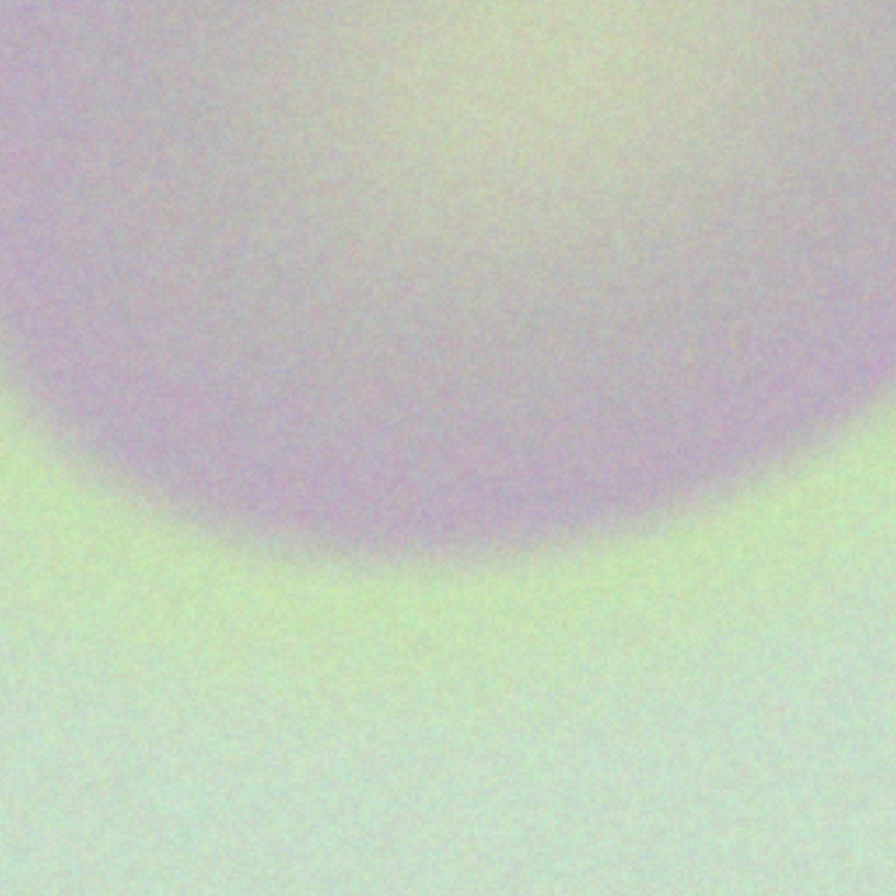
This background is drawn by a three.js fragment shader. Its source:

```glsl
varying vec2 vUv;

const vec3 CORE_YELLOW = vec3(0.79, 0.82, 0.71);
const vec3 MID_GRAY = vec3(0.73, 0.71, 0.72);
const vec3 RIM_PURPLE = vec3(0.735, 0.685, 0.745);
const vec3 HALO_GREEN = vec3(0.78, 0.885, 0.71);
const vec3 PALE_MINT = vec3(0.785, 0.87, 0.785);

vec3 hash3(vec2 p) {
  vec3 q = fract(p.xyx * vec3(0.1031, 0.103, 0.0973));
  q += dot(q, q.yxz + 33.33);
  return fract((q.xxy + q.yzz) * q.zyx);
}

// Smooth noise with an independent value for each colour channel
vec3 colorNoise(vec2 p) {
  vec2 cell = floor(p);
  vec2 f = fract(p);
  f = f * f * (3.0 - 2.0 * f);
  vec3 low = mix(hash3(cell), hash3(cell + vec2(1.0, 0.0)), f.x);
  vec3 high = mix(hash3(cell + vec2(0.0, 1.0)), hash3(cell + vec2(1.0, 1.0)), f.x);
  return mix(low, high, f.y) - 0.5;
}

vec3 filmGrain(vec2 uv, float frequency, float strength) {
  vec3 grain = vec3(0.0);
  for (int i = 0; i < 3; i++) {
    grain += strength * colorNoise(uv * frequency + float(i) * 17.3);
    frequency *= 0.5;
    strength *= 0.6;
  }
  return grain;
}

// Tilted ellipse radius: 1 on the rim; shape holds the xx, xy and yy weights
float ellipseRadius(vec2 p, vec2 center, vec3 shape) {
  vec2 d = p - center;
  return sqrt(dot(shape, vec3(d.x * d.x, 2.0 * d.x * d.y, d.y * d.y)));
}

vec3 orbColor(float radius) {
  vec3 color = mix(CORE_YELLOW, MID_GRAY, smoothstep(0.05, 0.66, radius));
  return mix(color, RIM_PURPLE, smoothstep(0.58, 0.88, radius));
}

vec3 fieldColor(float radius) {
  return mix(HALO_GREEN, PALE_MINT, smoothstep(1.02, 1.45, radius));
}

void main() {
  float radius = ellipseRadius(vUv, vec2(0.62, 0.95), vec3(2.12, -0.6, 3.08));

  // Soft rim between the orb and the field
  float outside = smoothstep(0.9, 1.06, radius);
  vec3 color = mix(orbColor(radius), fieldColor(radius), outside);

  color += filmGrain(vUv, 256.0, 0.055);
  gl_FragColor = vec4(clamp(color, 0.0, 1.0), 1.0);
}
```
